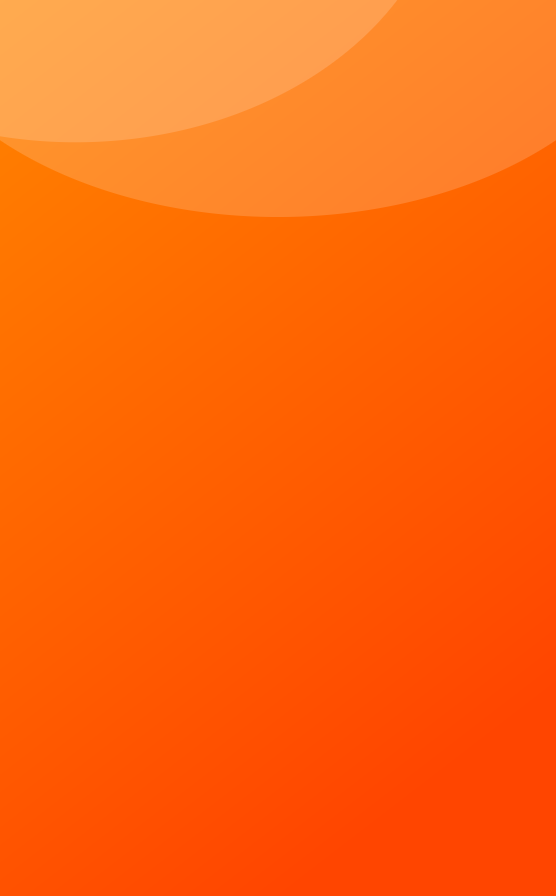
Reproduce this background procedurally as a Shadertoy shader.

```glsl
// Diagonal orange gradient with two translucent white ellipses overlapping at the top.

// Gradient: green channel falls from the top left towards the lower right
const vec3 AMBER = vec3(1.0, 0.52, 0.0);
const vec3 RED_ORANGE = vec3(1.0, 0.27, 0.0);
const vec2 GRADIENT_SLOPE = vec2(0.382, 0.80);  // progress per canvas width, height

// Ellipses, in canvas fractions measured from the top left
const vec2 WIDE_CENTER = vec2(0.5, -0.0443);
const vec2 WIDE_RADII = vec2(0.7008, 0.2865);
const vec2 CORNER_CENTER = vec2(0.136, -0.1667);
const vec2 CORNER_RADII = vec2(0.6736, 0.3255);
const float VEIL_OPACITY = 0.17;

// Antialiased coverage of an axis-aligned ellipse
float ellipseMask(vec2 p, vec2 center, vec2 radii) {
    vec2 q = (p - center) / radii;
    float field = length(q) - 1.0;
    // Change of the field across one pixel, taken from its gradient
    vec2 slope = q / (max(length(q), 1e-4) * radii);
    float pixel = length(slope / iResolution.xy);
    return clamp(0.5 - field / pixel, 0.0, 1.0);
}

void mainImage(out vec4 fragColor, in vec2 fragCoord) {
    vec2 p = fragCoord / iResolution.xy;
    p.y = 1.0 - p.y;

    // Background gradient
    float progress = clamp(dot(p, GRADIENT_SLOPE), 0.0, 1.0);
    vec3 color = mix(AMBER, RED_ORANGE, progress);

    // White veils
    float wide = ellipseMask(p, WIDE_CENTER, WIDE_RADII);
    float corner = ellipseMask(p, CORNER_CENTER, CORNER_RADII);
    color = mix(color, vec3(1.0), VEIL_OPACITY * wide);
    color = mix(color, vec3(1.0), VEIL_OPACITY * corner);

    fragColor = vec4(color, 1.0);
}
```
